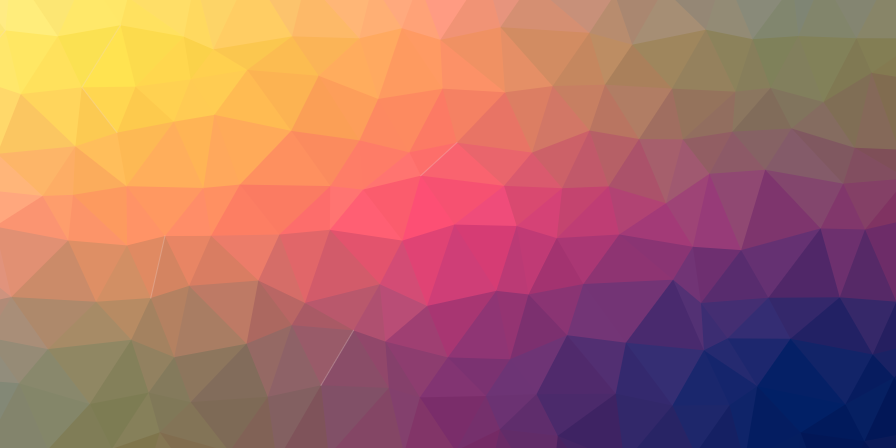
Give the GLSL for this background, as a Shadertoy shader.

```glsl
const vec2  CELL = vec2(0.128, 0.116);    // mesh cell, in canvas heights
const vec2  JITTER = vec2(0.33, 0.30);    // random vertex offset, in cells
const float WAVE = 0.13;                  // slow bend of the rows, in cells
const float SHADE = 0.018;                // brightness change between facets
const float SEAM_SHARE = 0.05;            // share of cells with a light seam
const float SEAM_WIDTH = 0.0012;          // half width, in canvas heights
const float SEAM_GLOW = 0.3;
const vec3  SEAM_COLOR = vec3(0.92, 0.84, 0.82);

// Evenly spaced stops: yellow, orange, pink, purple, navy
const int LAST_STOP = 8;
const vec3 RAMP[9] = vec3[9](
    vec3(1.00, 0.92, 0.51), vec3(1.00, 0.89, 0.30), vec3(1.00, 0.75, 0.31),
    vec3(1.00, 0.52, 0.40), vec3(1.00, 0.27, 0.48), vec3(0.62, 0.21, 0.45),
    vec3(0.25, 0.17, 0.44), vec3(0.00, 0.14, 0.42), vec3(0.03, 0.09, 0.33));

float hash(vec2 p) {
    return fract(sin(dot(p, vec2(127.1, 311.7))) * 43758.5453);
}

vec3 ramp(float t) {
    float s = clamp(t, 0.0, 1.0) * float(LAST_STOP);
    int i = min(int(s), LAST_STOP - 1);
    return mix(RAMP[i], RAMP[i + 1], s - float(i));
}

// The same ramp runs rightwards and downwards; the two are averaged
vec3 field(vec2 p) {
    float aspect = iResolution.x / iResolution.y;
    return 0.5 * (ramp(p.x / aspect) + ramp(1.0 - p.y));
}

// Staggered, jittered mesh vertex
vec2 vertex(vec2 id) {
    vec2 offset = (vec2(hash(id), hash(id + 57.3)) * 2.0 - 1.0) * JITTER;
    offset.x += 0.5 * mod(id.y, 2.0);
    offset.y += WAVE * sin(id.x * 0.9 + id.y * 1.7);
    return (id + offset) * CELL;
}

// Signed distance to the line a-b, positive on its right
float edge(vec2 p, vec2 a, vec2 b) {
    vec2 e = normalize(b - a);
    return dot(p - a, vec2(e.y, -e.x));
}

float segment(vec2 p, vec2 a, vec2 b) {
    vec2 e = b - a;
    return length(p - a - e * clamp(dot(p - a, e) / dot(e, e), 0.0, 1.0));
}

// Flat facet colour weighted by its pixel coverage (counterclockwise corners)
vec4 facet(vec2 p, vec2 a, vec2 b, vec2 c, float pixel) {
    float d = max(edge(p, a, b), max(edge(p, b, c), edge(p, c, a)));
    float coverage = clamp(0.5 - d / pixel, 0.0, 1.0);
    vec2 center = (a + b + c) / 3.0;
    vec3 color = field(center) + SHADE * (hash(center) * 2.0 - 1.0);
    return vec4(color, 1.0) * coverage;
}

void mainImage(out vec4 fragColor, in vec2 fragCoord) {
    float pixel = 1.0 / iResolution.y;
    vec2 p = fragCoord * pixel;
    vec2 home = floor(p / CELL);
    vec4 sum = vec4(0.0);
    float seam = 0.0;

    for (int y = -1; y <= 1; y++)
    for (int x = -1; x <= 1; x++) {
        vec2 id = home + vec2(x, y);
        vec2 a = vertex(id);
        vec2 b = vertex(id + vec2(1, 0));
        vec2 c = vertex(id + vec2(1, 1));
        vec2 d = vertex(id + vec2(0, 1));

        // Rotate the corners so that a-c is the shorter diagonal
        if (distance(b, d) < distance(a, c)) {
            vec2 first = a;
            a = b; b = c; c = d; d = first;
        }
        sum += facet(p, a, b, c, pixel) + facet(p, a, c, d, pixel);

        // Rare hairline along the diagonal
        if (hash(id + 19.7) < SEAM_SHARE) {
            float gap = segment(p, a, c) - SEAM_WIDTH;
            seam = max(seam, clamp(0.5 - gap / pixel, 0.0, 1.0));
        }
    }

    vec3 color = sum.rgb / max(sum.a, 0.001);
    if (sum.a < 0.001) color = field(p);
    fragColor = vec4(mix(color, SEAM_COLOR, seam * SEAM_GLOW), 1.0);
}
```
